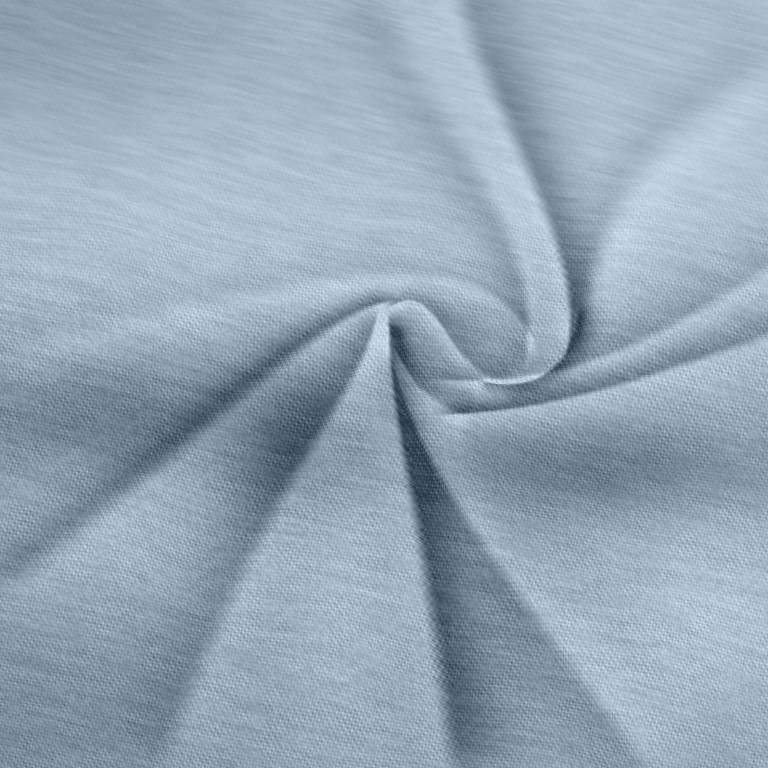
A three.js fragment shader for this texture:

```glsl
// Pale blue knitted cloth gathered into a swirl of soft folds.
varying vec2 vUv;

float hash(vec2 p) {
  return fract(sin(dot(p, vec2(127.1, 311.7))) * 4375.85);
}

float noise(vec2 p) {
  vec2 i = floor(p), f = fract(p);
  f = f * f * (3.0 - 2.0 * f);
  return mix(mix(hash(i), hash(i + vec2(1, 0)), f.x),
             mix(hash(i + vec2(0, 1)), hash(i + vec2(1, 1)), f.x), f.y);
}

vec2 cubic(vec2 a, vec2 b, vec2 c, vec2 d, float t) {
  float s = 1.0 - t;
  return s * s * s * a + 3.0 * s * s * t * b + 3.0 * s * t * t * c + t * t * t * d;
}

// Soft elliptical change of tone
float blob(vec2 p, vec2 center, vec2 radius, float amount) {
  vec2 q = (p - center) / radius;
  return amount * exp(-dot(q, q));
}

// Signed distance to a cubic curve (positive on its left) and position along it
vec2 curveDistance(vec2 p, vec2 a, vec2 b, vec2 c, vec2 d) {
  const float STEPS = 24.0;
  vec2 start = a;
  vec3 nearest = vec3(9.0, 1.0, 0.0);
  for (float i = 0.0; i < STEPS; i++) {
    vec2 end = cubic(a, b, c, d, (i + 1.0) / STEPS);
    vec2 along = end - start, rel = p - start;
    float h = clamp(dot(rel, along) / dot(along, along), 0.0, 1.0);
    float dist = length(rel - along * h);
    float side = along.x * rel.y - along.y * rel.x;
    if (dist < nearest.x) nearest = vec3(dist, side < 0.0 ? -1.0 : 1.0, (i + h) / STEPS);
    start = end;
  }
  return vec2(nearest.x * nearest.y, nearest.z);
}

// Crease that widens outward; left and right hold (tone, width)
float fold(vec2 p, vec2 a, vec2 b, vec2 c, vec2 d, vec2 left, vec2 right, float blur) {
  vec2 k = curveDistance(p, a, b, c, d);
  float spread = 0.4 + 0.9 * k.y;
  float l = k.x / (left.y * spread), r = k.x / (right.y * spread);
  float soft = 0.002 + blur * k.y;
  float shade = mix(right.x * exp(-r * r), left.x * exp(-l * l), smoothstep(-soft, soft, k.x));
  float ends = smoothstep(0.0, 0.08, k.y) * (1.0 - smoothstep(0.9, 1.0, k.y));
  return shade * ends * mix(1.0, 0.5, k.y);
}

// Broad light over the cloth
float broadTone(vec2 p) {
  float t = mix(0.665, 0.72, smoothstep(0.2, 0.8, p.y));
  t += blob(p, vec2(0.0, 1.0), vec2(0.35, 0.18), -0.07);
  t += blob(p, vec2(0.25, 0.72), vec2(0.3, 0.12), 0.02);
  t += blob(p, vec2(0.15, 0.46), vec2(0.26, 0.08), -0.10);
  t += blob(p, vec2(0.38, 0.43), vec2(0.08, 0.13), -0.09);
  t += blob(p, vec2(0.05, 0.04), vec2(0.2, 0.16), -0.05);
  t += blob(p, vec2(0.2, 0.27), vec2(0.13, 0.1), 0.03);
  t += blob(p, vec2(0.44, 0.25), vec2(0.09, 0.2), 0.05);
  t += blob(p, vec2(0.65, 0.1), vec2(0.06, 0.2), -0.03);
  t += blob(p, vec2(0.78, 0.39), vec2(0.24, 0.06), -0.10);
  t += blob(p, vec2(0.93, 0.2), vec2(0.16, 0.14), 0.07);
  t += blob(p, vec2(0.87, 0.74), vec2(0.15, 0.12), 0.02);
  t += blob(p, vec2(0.63, 0.58), vec2(0.06, 0.05), -0.04);
  return t + blob(p, vec2(0.55, 0.53), vec2(0.035, 0.05), -0.06);
}

// Folds of the upper half and the curled centre
float upperFolds(vec2 p) {
  float t = fold(p, vec2(0.735, 0.53), vec2(0.775, 0.66), vec2(0.65, 0.82), vec2(0.58, 1.05), vec2(0.05, 0.04), vec2(-0.17, 0.055), 0.02);
  t += fold(p, vec2(0.68, 0.51), vec2(0.72, 0.68), vec2(0.6, 0.78), vec2(0.47, 1.05), vec2(-0.08, 0.05), vec2(0.04, 0.03), 0.035);
  t += fold(p, vec2(0.73, 0.525), vec2(0.80, 0.62), vec2(0.72, 0.76), vec2(1.05, 0.95), vec2(-0.07, 0.04), vec2(0.05, 0.06), 0.04);
  t += fold(p, vec2(0.705, 0.53), vec2(0.65, 0.70), vec2(0.46, 0.66), vec2(-0.05, 0.53), vec2(0.06, 0.035), vec2(-0.03, 0.03), 0.02);
  t += fold(p, vec2(0.50, 0.595), vec2(0.58, 0.655), vec2(0.57, 0.5), vec2(0.68, 0.50), vec2(-0.10, 0.03), vec2(0.10, 0.018), 0.003);
  return t + fold(p, vec2(0.62, 0.507), vec2(0.70, 0.48), vec2(0.755, 0.53), vec2(0.755, 0.61), vec2(0.08, 0.02), vec2(-0.2, 0.022), 0.003);
}

// Folds that fan out below the centre
float lowerFolds(vec2 p) {
  float t = fold(p, vec2(0.55, 0.508), vec2(0.75, 0.485), vec2(0.87, 0.57), vec2(1.05, 0.68), vec2(-0.09, 0.04), vec2(0.06, 0.025), 0.01);
  t += fold(p, vec2(0.56, 0.46), vec2(0.73, 0.46), vec2(0.87, 0.52), vec2(1.05, 0.58), vec2(-0.15, 0.028), vec2(0.06, 0.04), 0.006);
  t += fold(p, vec2(0.507, 0.58), vec2(0.52, 0.51), vec2(0.56, 0.47), vec2(0.62, 0.458), vec2(-0.09, 0.03), vec2(0.07, 0.025), 0.004);
  t += fold(p, vec2(0.505, 0.6), vec2(0.508, 0.45), vec2(0.55, 0.35), vec2(0.595, -0.05), vec2(-0.26, 0.045), vec2(0.05, 0.04), 0.015);
  t += fold(p, vec2(0.507, 0.55), vec2(0.53, 0.40), vec2(0.66, 0.25), vec2(0.88, -0.05), vec2(0.08, 0.05), vec2(-0.08, 0.05), 0.015);
  t += fold(p, vec2(0.495, 0.605), vec2(0.47, 0.47), vec2(0.36, 0.42), vec2(0.19, -0.05), vec2(0.06, 0.045), vec2(-0.12, 0.06), 0.02);
  return t + fold(p, vec2(0.52, 0.61), vec2(0.41, 0.60), vec2(0.27, 0.42), vec2(-0.05, 0.2), vec2(0.06, 0.05), vec2(-0.16, 0.035), 0.025);
}

// Fine diagonal knit, slubby yarn and lint, sharper toward the front
float knit(vec2 p, float tone) {
  vec2 q = p + 0.05 * vec2(tone, -tone) + 0.012 * noise(p * 7.0);
  float sharp = 1.0 - smoothstep(0.52, 0.85, p.y);
  float wales = sin(dot(q, vec2(880.0, 560.0)));
  float weave = wales * (0.45 + 0.75 * sin(dot(q, vec2(620.0, -850.0))));
  weave *= 0.4 + 1.1 * noise(p * 60.0);
  vec2 yarn = vec2(q.x + 0.3 * q.y, q.y + 0.25 * q.x);
  float slub = noise(yarn * vec2(18.0, 170.0)) + noise(yarn * vec2(45.0, 310.0)) - 1.0;
  float lint = noise(p * 290.0) - 0.5;
  return weave * mix(0.01, 0.075, sharp) + slub * 0.045 + lint * mix(0.02, 0.07, sharp);
}

void main() {
  float tone = broadTone(vUv) + upperFolds(vUv) + lowerFolds(vUv);
  float drape = clamp(0.672 + 1.8 * (tone - 0.682), 0.28, 0.82);
  float shade = clamp(drape + knit(vUv, tone), 0.22, 0.88);
  vec3 tint = vec3(-0.075, 0.0, 0.06);
  gl_FragColor = vec4(vec3(shade) + tint, 1.0);
}
```
